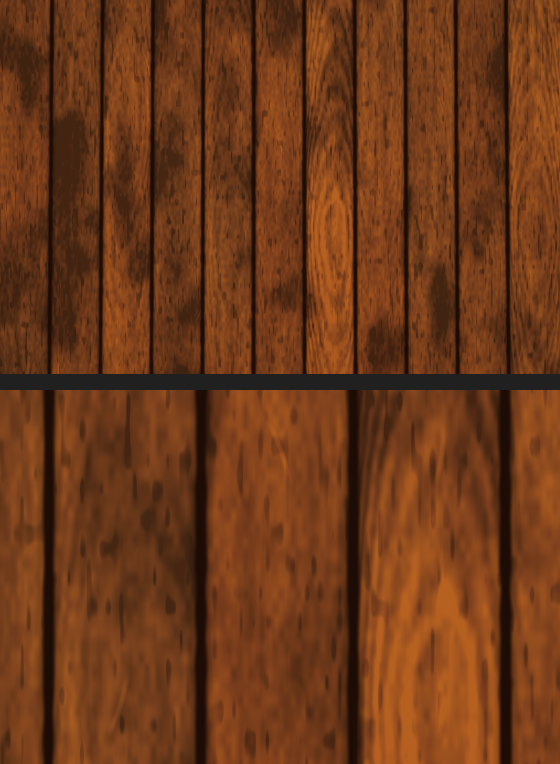
Top, the full canvas; bottom, a detail of the centre.
Write a Shadertoy shader that draws this texture.

```glsl
#define PLANKS 11.0
#define PLANK_WIDTH 0.0906
#define SEAM_HALF 0.020
#define SEAM_SOFT 0.050
#define TAPER 0.012
#define STAIN 0.50
#define GRAIN 0.55
#define PORES 0.30
#define FIGURE 0.16

const vec3 DARK_WOOD = vec3(0.26, 0.145, 0.07);
const vec3 MID_WOOD = vec3(0.475, 0.255, 0.115);
const vec3 LIGHT_WOOD = vec3(0.69, 0.385, 0.13);
const vec3 SEAM_COLOR = vec3(0.10, 0.04, 0.015);

// Stain strength of each board, relative to the average
const float BOARD_TONE[11] = float[11](
    -0.08, -0.04, 0.04, -0.07, 0.03, -0.02, 0.15, 0.02, -0.06, -0.08, 0.10);

float hash(vec2 p) {
    vec3 q = fract(p.xyx * vec3(0.1031, 0.1030, 0.0973));
    q += dot(q, q.yzx + 33.33);
    return fract((q.x + q.y) * q.z);
}

float noise(vec2 p) {
    vec2 cell = floor(p), f = fract(p);
    f = f * f * (3.0 - 2.0 * f);
    return mix(mix(hash(cell), hash(cell + vec2(1, 0)), f.x),
               mix(hash(cell + vec2(0, 1)), hash(cell + vec2(1, 1)), f.x), f.y);
}

float fbm(vec2 p) {
    float sum = 0.0, weight = 0.5;
    for (int i = 0; i < 4; i++) {
        sum += weight * noise(p);
        p = p * 2.03 + 17.7;
        weight *= 0.5;
    }
    return sum / 0.9375;
}

// Arched growth rings; local.x spans -0.5 to 0.5 across the board
float growthRings(vec2 local, float id) {
    float heart = 0.25 + 0.6 * hash(vec2(id, 4.0));
    float center = 0.3 * (hash(vec2(id, 8.0)) - 0.5);
    float dx = local.x - center, dy = local.y - heart;
    float field = 1.2 * dx * dx + sqrt(dy * dy + 0.004);
    field += 0.10 * fbm(vec2(local.x * 3.0, local.y * 7.0) + id * 13.0);
    return sin(field * 75.0);
}

// Sparse pale scratches, slightly tilted
float scratches(vec2 q) {
    vec2 grid = q * vec2(14.0, 9.0);
    vec2 cell = floor(grid), f = fract(grid) - 0.5;
    float tilt = 1.2 * (hash(cell + 5.0) - 0.5);
    float bend = f.x + tilt * f.y + 0.5 * f.y * f.y;
    float line = 1.0 - smoothstep(0.01, 0.05, abs(bend));
    return line * (1.0 - smoothstep(0.1, 0.3, abs(f.y))) * step(0.92, hash(cell));
}

void mainImage(out vec4 fragColor, in vec2 fragCoord) {
    vec2 uv = fragCoord / iResolution.xy;
    vec2 q = vec2(uv.x * iResolution.x / iResolution.y, uv.y);

    // Boards, spreading slightly toward the bottom
    float u = (0.5 + (uv.x - 0.5) * (1.0 + TAPER * (uv.y - 0.5))) / PLANK_WIDTH;
    float id = clamp(floor(u), 0.0, PLANKS - 1.0);
    vec2 local = vec2(u - id - 0.5, uv.y);
    vec2 shift = vec2(id * 7.31, id * 3.17);

    // Fibres running along the board
    float waver = 0.012 * noise(vec2(q.x * 8.0, q.y * 5.0) + shift);
    float fibre = fbm(vec2((q.x + waver) * 75.0, q.y * 5.0) + shift);
    float streak = noise(vec2((q.x + waver) * 26.0, q.y * 2.2) + shift * 2.0);
    float speckle = noise(q * vec2(190.0, 85.0) + shift);
    float pore = smoothstep(0.68, 0.92, noise(q * vec2(170.0, 38.0) + shift * 3.0));

    // Dark weathered patches with ragged vertical edges
    float patches = fbm(q * vec2(9.0, 4.2) + shift * 1.7) + 0.22 * (fibre - 0.5);
    float stain = smoothstep(0.50, 0.74, patches);

    float tone = 0.60 + BOARD_TONE[int(id)];
    tone += GRAIN * (fibre - 0.5) + 0.20 * (streak - 0.5) + 0.24 * (speckle - 0.5);
    tone += 0.35 * (fbm(q * vec2(5.0, 3.0) + shift) - 0.5);
    float figure = FIGURE * (0.25 + 4.5 * max(BOARD_TONE[int(id)], 0.0));
    tone += figure * growthRings(local, id);
    tone -= STAIN * stain + PORES * pore;
    tone += 0.22 * scratches(q);
    tone = clamp(tone, 0.0, 1.0);

    vec3 color = mix(DARK_WOOD, MID_WOOD, min(tone * 2.0, 1.0));
    color = mix(color, LIGHT_WOOD, max(tone * 2.0 - 1.0, 0.0));

    // Redder finish in places, dimmer toward the corners
    float red = noise(q * vec2(3.0, 2.0) + shift * 2.3) * (1.0 - 0.5 * uv.y);
    color *= mix(vec3(1.0), vec3(1.0, 0.90, 0.88), red);
    vec2 fromCenter = uv - 0.5;
    color *= 1.04 - 0.28 * dot(fromCenter, fromCenter);

    // Seams between boards with rounded, shaded edges
    float seam = clamp(round(u), 1.0, PLANKS - 1.0);
    float dist = abs(u - seam) + 0.012 * (noise(vec2(q.y * 45.0, seam * 9.0)) - 0.5);
    float pixel = 1.0 / (PLANK_WIDTH * iResolution.x);
    color *= mix(0.72, 1.0, smoothstep(SEAM_HALF, 0.11, dist));
    float gap = 1.0 - smoothstep(SEAM_HALF - 0.5 * pixel, SEAM_SOFT + 0.5 * pixel, dist);
    color = mix(color, SEAM_COLOR, gap * 0.95);

    fragColor = vec4(color, 1.0);
}
```
